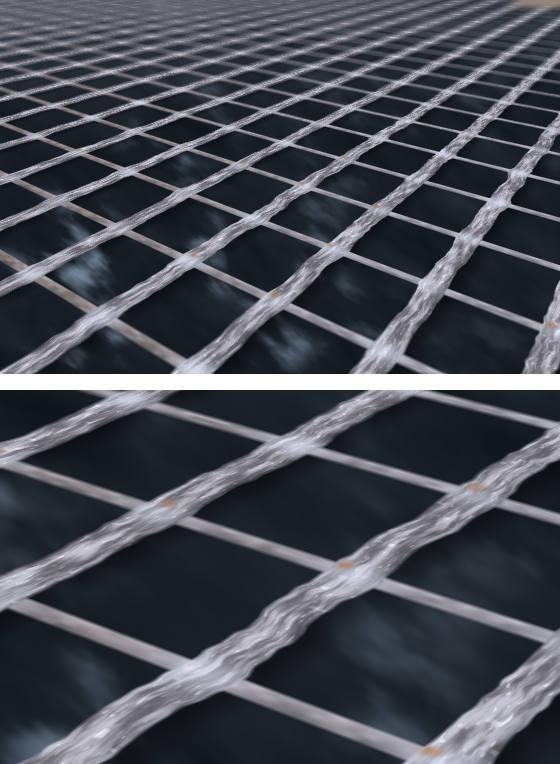
Top, the full canvas; bottom, a detail of the centre.
A WebGL 2 fragment shader for this texture:

```glsl
#version 300 es
precision highp float;
// Galvanised steel grating seen at a slant: a projective map turns the canvas
// into grid units, where broad bars lie on whole u and thin rods on whole v.
// Box-filtered lines give soft edges and a blur that grows away from the focus.
uniform vec2 u_resolution;
out vec4 fragColor;

float hash(vec2 p) {
  p = fract(p * vec2(0.1031, 0.1137) + 0.37);
  p += dot(p, p.yx + 33.33);
  return fract((p.x + p.y) * p.x * 7.31);
}

float noise(vec2 p) {
  vec2 i = floor(p), f = fract(p);
  f = f * f * (3.0 - 2.0 * f);
  return mix(mix(hash(i), hash(i + vec2(1, 0)), f.x),
             mix(hash(i + vec2(0, 1)), hash(i + 1.0), f.x), f.y);
}

float fbm(vec2 p) {
  float sum = 0.0, gain = 0.53;
  for (int i = 0; i < 4; i++) {
    sum += gain * noise(p);
    p = mat2(1.6, 1.2, -1.2, 1.6) * p + 7.3;
    gain *= 0.5;
  }
  return sum;
}

// Area under repeated lines of half width h, up to x
float lineArea(float x, float h) {
  return floor(x) * 2.0 * h + clamp(fract(x) - 0.5 + h, 0.0, 2.0 * h);
}

// Share of the window x +- w covered by lines at whole numbers
float lines(float x, float h, float w) {
  return (lineArea(x + 0.5 + w, h) - lineArea(x + 0.5 - w, h)) / (2.0 * w);
}

void main() {
  vec2 p = gl_FragCoord.xy / u_resolution.y;

  // Perspective: columns are the u axis, the v axis and the grid origin
  mat3 gridToCanvas = mat3(0.1385, -0.1108, -0.087,
                           0.2354, 0.1494, 0.123,
                           0.6797, 0.4141, 1.0);
  vec3 g = inverse(gridToCanvas) * vec3(p, 1.0);
  vec2 uv = g.xy / g.z;
  vec2 slope = vec2(length(vec2(dFdx(uv.x), dFdy(uv.x))),
                    length(vec2(dFdx(uv.y), dFdy(uv.y)))) * u_resolution.y;

  // Depth of field
  float far = smoothstep(0.62, 1.0, p.y);
  float blur = 0.0016 + 0.007 * far + 0.003 * smoothstep(0.3, 0.0, p.y);
  vec2 window = slope * max(blur, 0.6 / u_resolution.y);
  float detail = 1.0 - 0.75 * far;

  // Uneven edges, and bars that swell at each weld
  vec2 cell = floor(uv + 0.5);
  vec2 local = uv - cell;
  float weld = exp(-dot(local * local, vec2(30.0, 75.0)));
  float swell = exp(-40.0 * local.y * local.y);
  float wobble = noise(vec2(uv.y * 3.0, cell.x * 5.1)) - 0.5
               + 0.5 * noise(vec2(uv.y * 13.0, cell.x * 3.7)) - 0.25;
  float u = uv.x + 0.04 * wobble * detail;
  float leftFar = far * (1.15 - 0.5 * p.x);
  float barHalf = 0.102 + 0.018 * swell + 0.085 * leftFar;
  float rodHalf = 0.052 + 0.05 * leftFar;
  float bar = lines(u, barHalf, window.x);
  float rod = lines(uv.y, rodHalf, window.y);

  // Dark openings with smeared reflections, strongest at the lower left
  vec2 tilted = mat2(0.82, 0.57, -0.57, 0.82) * p;
  float smear = fbm(tilted * vec2(8.0, 19.0) + cell * 0.0);
  float streak = smoothstep(0.47, 0.9, smear)
               * smoothstep(0.3, 0.75, noise(p * 7.0 + 2.0));
  float leftLight = smoothstep(1.4, 0.1, p.x) * smoothstep(0.95, 0.3, p.y);
  vec3 color = mix(vec3(0.05, 0.075, 0.095), vec3(0.13, 0.16, 0.19), smear);
  color += vec3(0.42, 0.47, 0.54) * streak * (0.15 + 0.9 * leftLight);
  color += vec3(0.11, 0.11, 0.13) * leftFar;

  // Shade cast beside the broad bars
  color *= 1.0 - 0.35 * lines(u - 0.1, barHalf, window.x + 0.06);

  // Thin rods: a warm grey top and a dark lower edge
  float rodSide = clamp(local.y / rodHalf, -1.0, 1.0);
  vec3 rodColor = mix(vec3(0.53, 0.49, 0.49), vec3(0.63, 0.62, 0.66),
                      smoothstep(0.0, 1.1, p.x));
  rodColor *= 0.94 + 0.16 * rodSide * detail;
  rodColor += 0.16 * (noise(uv * vec2(14.0, 30.0)) - 0.5) * detail;
  color = mix(color, rodColor, rod);

  // Broad bars: scratched zinc, streaked along their length
  float grain = fbm(vec2(u * 34.0, uv.y * 6.0));
  float fleck = noise(vec2(u * 60.0, uv.y * 24.0));
  float barSide = clamp((u - cell.x) / barHalf, -1.0, 1.0);
  vec3 barColor = mix(vec3(0.40, 0.39, 0.42), vec3(0.77, 0.77, 0.82),
                      mix(0.62, smoothstep(0.2, 0.8, grain), detail));
  barColor *= 1.0 - 0.2 * detail * smoothstep(0.25, 1.0, barSide);
  barColor += 0.15 * detail * smoothstep(0.72, 0.95, fleck);
  color = mix(color, barColor, bar);

  // Bright welds, each a little different, with specks of rust
  float metal = max(bar, rod);
  float shine = weld * (0.45 + 0.55 * hash(cell + 40.0));
  color = mix(color, vec3(0.86, 0.89, 0.96), 0.75 * shine * metal);
  vec2 speck = local - vec2(-0.09, 0.04) - 0.06 * hash(cell + 91.0);
  float rust = exp(-dot(speck * speck, vec2(900.0, 700.0)))
             * step(0.45, hash(cell + 17.0)) * detail;
  color = mix(color, vec3(0.66, 0.46, 0.32), 0.7 * rust * metal);

  // Pale ground past the far corner
  float ground = smoothstep(1.33, 1.43, p.x) * smoothstep(0.965, 0.995, p.y);
  color = mix(color, vec3(0.58, 0.52, 0.49), ground);
  fragColor = vec4(clamp(color, 0.0, 1.0), 1.0);
}
```
